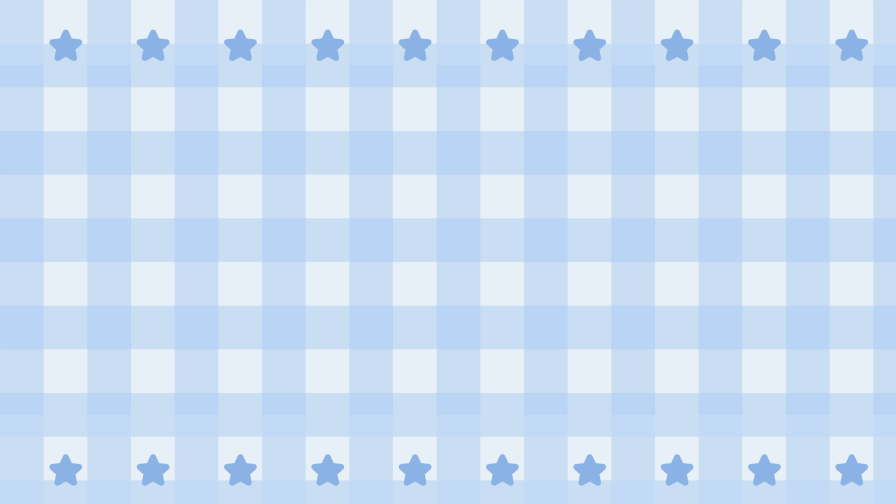
Give the GLSL for this pattern, as a WebGL 1 fragment shader.

```glsl
precision highp float;

// Pale blue gingham: vertical and horizontal bands of half a tile each
// overlap into darker squares, with a row of rounded five-point stars
// repeating once per tile near the top and the bottom edge.

uniform vec2 u_resolution;

const float TILES_DOWN = 5.771;
const float LAST_ROW = 5.0;
const float TOP_STAR_Y = 0.534;
const float BOTTOM_STAR_Y = 5.397;
const float STAR_X = 0.753;

const vec3 CLOTH = vec3(0.91, 0.94, 0.97);
const vec3 BAND = vec3(0.79, 0.87, 0.95);
const vec3 CROSSING = vec3(0.725, 0.83, 0.955);
const vec3 EDGE_CROSSING = vec3(0.76, 0.855, 0.96);
const vec3 STAR = vec3(0.54, 0.70, 0.895);

// Antialiased band covering the first half of every unit interval.
float halfBand(float x, float soft) {
  float edge = 0.25 - abs(fract(x + 0.25) - 0.5);
  return smoothstep(-soft, soft, -edge);
}

// Signed distance to a five-point star, point up, with rounded corners.
float starDistance(vec2 p, float tipRadius, float notchRadius, float rounding) {
  const float SECTOR = 1.2566371;
  float angle = atan(p.x, p.y);
  angle = abs(mod(angle + 0.5 * SECTOR, SECTOR) - 0.5 * SECTOR);
  vec2 folded = length(p) * vec2(cos(angle), sin(angle));
  vec2 tip = vec2(tipRadius, 0.0);
  vec2 notch = notchRadius * vec2(cos(0.5 * SECTOR), sin(0.5 * SECTOR));
  vec2 side = notch - tip;
  vec2 offset = folded - tip;
  float along = clamp(dot(offset, side) / dot(side, side), 0.0, 1.0);
  float inside = side.x * offset.y - side.y * offset.x;
  return -sign(inside) * length(offset - side * along) - rounding;
}

// Coverage of a horizontal row of stars, one per tile.
float starRow(vec2 tile, float rowY, float soft) {
  vec2 local = vec2(fract(tile.x - STAR_X + 0.5) - 0.5, rowY - tile.y);
  float d = starDistance(local, 0.16, 0.077, 0.035);
  return 1.0 - smoothstep(-soft, soft, d);
}

// Woven ground, with paler crossings in the first and last rows.
vec3 gingham(vec2 tile, float soft) {
  float column = halfBand(tile.x - 0.5, soft);
  float row = halfBand(tile.y, soft);
  float isEdge = max(1.0 - step(0.75, tile.y), step(LAST_ROW - 0.25, tile.y));
  vec3 crossing = mix(CROSSING, EDGE_CROSSING, isEdge);
  vec3 openColumn = mix(CLOTH, BAND, column);
  vec3 bandedRow = mix(BAND, crossing, column);
  return mix(openColumn, bandedRow, row);
}

void main() {
  // Tile coordinates measured from the top left corner.
  float scale = TILES_DOWN / u_resolution.y;
  vec2 tile = vec2(gl_FragCoord.x, u_resolution.y - gl_FragCoord.y) * scale;
  float soft = 0.75 * scale;

  vec3 color = gingham(tile, soft);
  float stars = max(starRow(tile, TOP_STAR_Y, soft),
                    starRow(tile, BOTTOM_STAR_Y, soft));
  gl_FragColor = vec4(mix(color, STAR, stars), 1.0);
}
```
